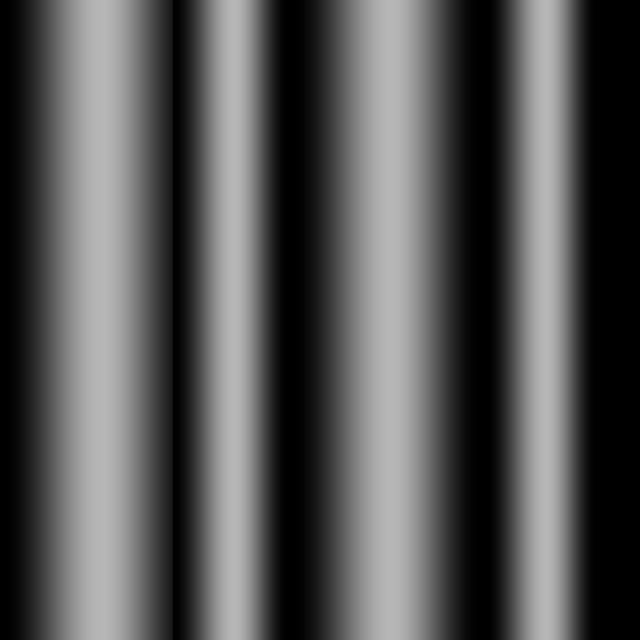
This background is drawn by a three.js fragment shader. Its source:

```glsl
// Four soft vertical bars of grey light on black, like a row of lit tubes.
// Each bar rises smoothly from its start to its peak and falls to its end;
// a bar is clipped where the next one begins. One vec4 lane per bar.

#define BAR_START vec4(0.006, 0.270, 0.459, 0.760)
#define BAR_PEAK  vec4(0.159, 0.366, 0.611, 0.853)
#define BAR_END   vec4(0.301, 0.449, 0.749, 0.932)
#define PEAK_GREY 0.715
#define CLIP_SOFTNESS 0.0015

varying vec2 vUv;

// Brightness of all four bars at a horizontal position
vec4 barProfiles(float x) {
  vec4 position = vec4(x);
  vec4 rise = smoothstep(BAR_START, BAR_PEAK, position);
  vec4 fall = 1.0 - smoothstep(BAR_PEAK, BAR_END, position);
  return rise * fall;
}

// Hides the part of each bar that lies beyond the start of its neighbour
vec4 neighbourClip(float x) {
  vec4 nextStart = vec4(BAR_START.yzw, 1.1);
  return 1.0 - smoothstep(nextStart - CLIP_SOFTNESS, nextStart + CLIP_SOFTNESS, vec4(x));
}

void main() {
  vec4 bars = barProfiles(vUv.x) * neighbourClip(vUv.x);
  float light = dot(bars, vec4(1.0));
  gl_FragColor = vec4(vec3(PEAK_GREY * light), 1.0);
}
```
